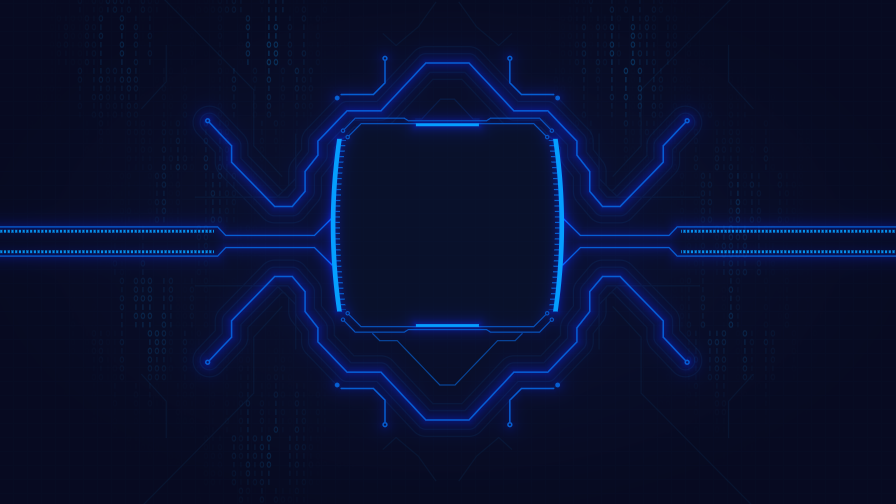
Write a Shadertoy shader that draws this background.

```glsl
// A glowing circuit frame around a dark screen, with rails running off both sides.
// Mirrored polylines give the traces; distance drives both their cores and glows.
// Faint circuits, a grid and hashed columns of tiny rings and bars fill the back.

const float HEIGHT = 432.0;               // design units per canvas height
const vec3 NAVY  = vec3(0.036, 0.058, 0.168);
const vec3 EDGE  = vec3(0.027, 0.040, 0.128);
const vec3 PANEL = vec3(0.036, 0.066, 0.168);
const vec3 TRACE = vec3(0.02, 0.42, 0.90);
const vec3 BRIGHT = vec3(0.02, 0.62, 1.00);
const vec3 GLOW  = vec3(0.01, 0.07, 0.62);
const vec3 TEAL  = vec3(0.01, 0.23, 0.33);

float hash(vec2 p) {
    vec3 q = fract(p.xyx * 0.1031);
    q += dot(q, q.yzx + 33.33);
    return fract((q.x + q.y) * q.z);
}

float segment(vec2 p, vec2 a, vec2 b) {
    vec2 ab = b - a;
    return length(p - a - ab * clamp(dot(p - a, ab) / dot(ab, ab), 0.0, 1.0));
}

// Distance to three joined segments
float path(vec2 p, vec2 a, vec2 b, vec2 c, vec2 d) {
    return min(segment(p, a, b), min(segment(p, b, c), segment(p, c, d)));
}

float box(vec2 p, vec2 halfSize) {
    vec2 d = abs(p) - halfSize;
    return length(max(d, 0.0)) + min(max(d.x, d.y), 0.0);
}

float ring(vec2 p, vec2 centre, float radius) {
    return abs(length(p - centre) - radius);
}

// Smooth coverage of a shape grown by a half width
float cover(float d, float halfWidth, float px) {
    return clamp((halfWidth - d) / px + 0.5, 0.0, 1.0);
}

// Large stepped outline, in the mirrored quadrant
float outline(vec2 m) {
    float d = path(m, vec2(0, 153), vec2(18.5, 153), vec2(57, 112), vec2(86, 112));
    d = min(d, path(m, vec2(86, 112), vec2(111, 86), vec2(111, 74), vec2(122, 60)));
    d = min(d, path(m, vec2(122, 60), vec2(122, 43), vec2(133, 30), vec2(148, 30)));
    return min(d, path(m, vec2(148, 30), vec2(185, 68), vec2(185, 82), vec2(204, 102)));
}

// Clustered columns of rings and bars
float rain(vec2 p, float px) {
    vec2 spots[8] = vec2[8](vec2(-155, 165), vec2(-285, 165), vec2(-220, 45), vec2(-258, -70),
                            vec2(-155, -170), vec2(150, 155), vec2(245, 45), vec2(245, -75));
    float density = 0.0;
    for (int i = 0; i < 8; i++) {
        vec2 d = (p - spots[i]) / vec2(34, 52);
        density += exp(-dot(d, d)) * (i == 0 || i == 5 ? 1.0 : 0.65);
    }
    vec2 size = vec2(6.0, 7.5), cell = floor(p / size) + 100.0;
    vec2 f = (fract(p / size) - 0.5) * size;
    float column = hash(vec2(cell.x, floor(cell.y / 6.0) + 41.0));
    float mark = hash(cell) > 0.5 ? ring(f * vec2(1.0, 0.7), vec2(0), 1.5) : box(f, vec2(0.1, 1.9));
    return cover(mark, 0.4, px) * smoothstep(0.25, 0.9, column) * density;
}

// Dim circuits behind the frame
float backTraces(vec2 m, float outlineDist) {
    float d = path(m, vec2(262, 114), vec2(241, 137), vec2(241, 165), vec2(241, 168));
    d = min(d, path(m, vec2(260, 225), vec2(166, 130), vec2(166, 82), vec2(142, 56)));
    d = min(d, path(m, vec2(216, 38), vec2(146, 38), vec2(130, 54), vec2(130, 92)));
    d = min(d, path(m, vec2(55, 178), vec2(44, 168), vec2(25, 184), vec2(10, 205)));
    return min(d, min(abs(outlineDist - 8.0), abs(outlineDist - 14.0)));
}

void mainImage(out vec4 fragColor, in vec2 fragCoord) {
    float px = HEIGHT / iResolution.y;
    vec2 p = (fragCoord - 0.5 * iResolution.xy) * px + vec2(0.5, -9.0);
    vec2 m = abs(p);                                // frame quadrant
    vec2 half_ = vec2(m.x, p.y);                    // left-right mirror only
    vec2 q = vec2(m.x, abs(p.y - 14.0));            // screen quadrant

    // Backdrop, grid, scattered marks and dim circuits
    vec3 col = mix(NAVY, EDGE, smoothstep(0.35, 1.1, length(p / vec2(400, 235))));
    vec2 grid = abs(fract(p / 12.0) - 0.5) * 12.0;
    float gridLine = cover(6.0 - max(grid.x, grid.y), 0.3, px);
    col += TEAL * 0.035 * gridLine;
    float trace = outline(m);
    col += TEAL * 0.7 * rain(p, px);
    col += TEAL * 0.17 * cover(backTraces(m, trace), 0.5, px);

    // Outer traces with end rings
    trace = min(trace, ring(m, vec2(205.5, 103.5), 1.6));
    float stub = path(m, vec2(53.5, 155), vec2(53.5, 136), vec2(63.5, 126), vec2(91, 126));
    stub = min(stub, min(ring(m, vec2(53.5, 157), 1.6), length(m - vec2(94.5, 123)) - 1.4));
    float rail = path(m, vec2(420, 12.5), vec2(197, 12.5), vec2(190, 5.2), vec2(114, 5.2));
    rail = min(rail, segment(m, vec2(114, 5.2), vec2(99, 20)));
    col += GLOW * (0.5 * exp(-trace / 6.0) + 0.25 * exp(-stub / 5.0) + 0.38 * exp(-rail / 5.0));
    col = mix(col, TRACE, 0.85 * cover(min(trace, stub), 0.65, px));
    col = mix(col, TRACE, 0.85 * cover(rail, 0.55, px));
    vec2 tick = vec2((fract(m.x / 3.2) - 0.5) * 3.2, m.y - 8.8);
    col = mix(col, BRIGHT, 0.9 * cover(box(tick, vec2(0.9, 1.2)), 0.0, px) * step(200.0, m.x));

    // Chevrons above and below the screen
    float chevron = path(half_, vec2(64, -79), vec2(58, -85), vec2(43, -85), vec2(6.5, -123));
    chevron = min(chevron, segment(half_, vec2(6.5, -123), vec2(0, -123)));
    col = mix(col, TRACE, 0.6 * cover(chevron, 0.5, px));
    float peak = path(half_, vec2(27, 105), vec2(22, 105), vec2(6, 122), vec2(0, 122));
    col = mix(col, TRACE, 0.15 * cover(peak, 0.5, px));

    // Screen panel
    float bow = 98.0 - 0.001 * q.y * q.y;
    float panel = max(max(q.x - bow, q.y - 87.0), (q.x + q.y - 161.0) * 0.707);
    col = mix(col, PANEL + TEAL * 0.025 * gridLine, cover(panel, 0.0, px));

    // Screen borders, curved side bars, their ticks and the centre bars
    float border = path(q, vec2(84.5, 76.5), vec2(74, 87), vec2(30, 87), vec2(0, 87));
    border = min(border, path(q, vec2(88.5, 82), vec2(79, 91.7), vec2(37, 91.7), vec2(33.5, 89.5)));
    border = min(border, segment(q, vec2(33.5, 89.5), vec2(0, 89.5)));
    border = min(border, min(ring(q, vec2(85.5, 75.5), 1.4), ring(q, vec2(89.5, 81), 1.4)));
    float bars = min(box(q - vec2(bow, 0), vec2(2.0, 74)), box(q - vec2(0, 86), vec2(27, 1.2)));
    float teeth = box(vec2(q.x - bow + 3.8, (fract(q.y / 4.7) - 0.5) * 4.7), vec2(2.0, 0.5));
    col += GLOW * (0.16 * exp(-border / 4.0) + 0.5 * exp(-max(bars, 0.0) / 4.5));
    col = mix(col, TRACE, 0.75 * cover(border, 0.5, px));
    col = mix(col, TRACE, 0.85 * cover(teeth, 0.0, px) * step(q.y, 73.0));
    col = mix(col, BRIGHT, cover(bars, 0.0, px));

    fragColor = vec4(col, 1.0);
}
```
